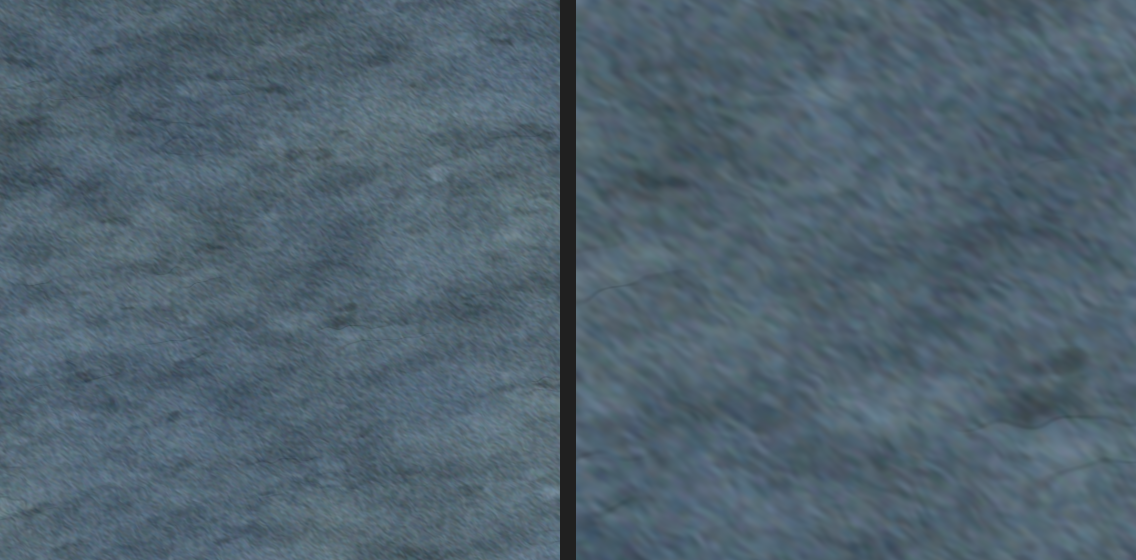
Left: the whole. Right: its middle third, enlarged.
Give the GLSL for this texture, as a WebGL 1 fragment shader.

```glsl
precision highp float;
// Slate-blue rippled water surface with soft wisps, dark flecks and slanted fine grain.
uniform vec2 u_resolution;

const vec3 SLATE = vec3(0.327, 0.400, 0.450);
const vec3 TONE_TINT = vec3(0.88, 1.0, 1.06);
const vec3 COOL_SHIFT = vec3(-0.15, 0.0, 0.55);

float hash(vec2 p, float seed) {
  vec3 q = fract(vec3(p.xyx + seed * 7.31) * vec3(0.1031, 0.1030, 0.0973));
  q += dot(q, q.yzx + 33.33);
  return fract((q.x + q.y) * q.z);
}

// Smooth value noise in the range -1 to 1.
float noise(vec2 p, float seed) {
  vec2 cell = floor(p);
  vec2 f = fract(p);
  f = f * f * (3.0 - 2.0 * f);
  float low = mix(hash(cell, seed), hash(cell + vec2(1.0, 0.0), seed), f.x);
  float high = mix(hash(cell + vec2(0.0, 1.0), seed), hash(cell + 1.0, seed), f.x);
  return 2.0 * mix(low, high, f.y) - 1.0;
}

vec2 rotate(vec2 p, float angle) {
  float c = cos(angle);
  float s = sin(angle);
  return vec2(c * p.x + s * p.y, c * p.y - s * p.x);
}

float layered(vec2 p, float seed) {
  float sum = 0.0;
  float weight = 0.5;
  for (int i = 0; i < 4; i++) {
    sum += weight * noise(p, seed + float(i));
    p = rotate(p, 0.12) * 2.03 + 5.7;
    weight *= 0.52;
  }
  return sum;
}

// Cellular scatter: soft blobs placed in a random share of the cells.
float flecks(vec2 p, float chance, float seed) {
  vec2 cell = floor(p);
  float cover = 0.0;
  for (int y = -1; y <= 1; y++) {
    for (int x = -1; x <= 1; x++) {
      vec2 id = cell + vec2(float(x), float(y));
      vec2 center = id + vec2(hash(id, seed), hash(id, seed + 1.0));
      float radius = mix(0.25, 0.6, hash(id, seed + 2.0));
      float present = step(hash(id, seed + 3.0), chance);
      float blob = 1.0 - smoothstep(0.1 * radius, radius, length(p - center));
      cover = max(cover, present * blob * mix(0.4, 1.0, hash(id, seed + 4.0)));
    }
  }
  return cover;
}

// Thin dark folds along the zero lines of a noise field.
float creases(vec2 p, float seed) {
  float fold = 1.0 - smoothstep(0.0, 0.22, abs(noise(p, seed)));
  return fold * smoothstep(0.1, 0.7, noise(p * vec2(0.8, 0.45), seed + 1.0));
}

// Short streaks slanting down to the right.
float grain(vec2 p, float seed) {
  vec2 slanted = rotate(p, -0.62);
  slanted.y += 0.0025 * noise(p * 55.0, seed);
  return 0.65 * noise(slanted * vec2(85.0, 240.0), seed + 1.0)
       + 0.45 * noise(slanted * vec2(150.0, 310.0), seed + 2.0);
}

vec3 chroma(vec2 p, float seed) {
  return vec3(noise(p, seed), 0.5 * noise(p, seed + 1.0), noise(p, seed + 2.0));
}

void main() {
  vec2 uv = gl_FragCoord.xy / u_resolution;

  // Ripples rise gently to the right and bend a little.
  vec2 flow = rotate(uv, 0.09);
  flow.y += 0.018 * noise(uv * 4.0, 11.0);
  vec2 ragged = flow + vec2(0.012, 0.006) * vec2(noise(flow * vec2(45.0, 75.0), 13.0),
                                                noise(flow * vec2(50.0, 90.0), 14.0));

  // Broad light, lighter toward the lower right.
  float slope = dot(uv - 0.5, vec2(0.035, -0.035));
  float broad = layered(flow * vec2(3.2, 5.5), 20.0);
  float wisps = layered(ragged * vec2(9.0, 24.0), 30.0);
  float tone = slope + 0.065 * broad + 0.085 * wisps;

  // Scattered marks.
  float dark = flecks(ragged * vec2(13.0, 34.0), 0.13, 40.0);
  float light = flecks(ragged * vec2(12.0, 26.0), 0.12, 50.0);
  float folds = creases(ragged * vec2(10.0, 38.0), 60.0);
  tone += 0.075 * light - 0.085 * dark - 0.04 * folds;

  // Fine grain and faint colour speckle.
  tone += 0.058 * grain(uv, 70.0);
  float cool = 0.03 * noise(flow * vec2(5.0, 9.0), 80.0) - 0.015 * dark;
  vec3 color = SLATE + tone * TONE_TINT + cool * COOL_SHIFT;
  color += 0.024 * chroma(rotate(uv, -0.62) * vec2(130.0, 210.0), 90.0);

  gl_FragColor = vec4(clamp(color, 0.0, 1.0), 1.0);
}
```
